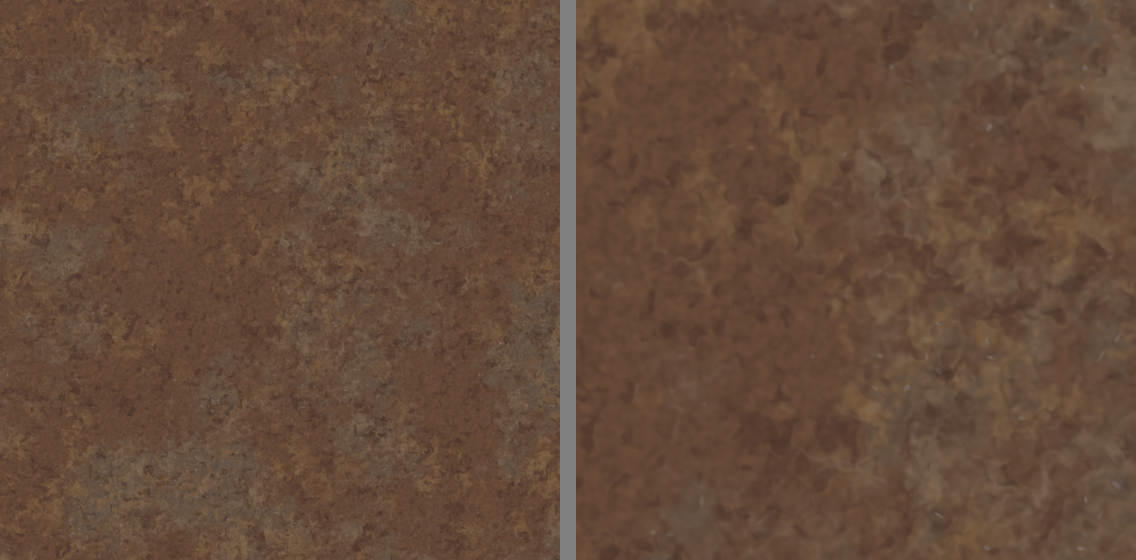
Left, the full canvas; right, a detail of the centre.
Give the GLSL for this texture, as a WebGL 2 fragment shader.

```glsl
#version 300 es
precision highp float;

uniform vec2 u_resolution;
out vec4 fragColor;

// Integer hash: two random values in 0..1 for a lattice cell
vec2 hash2(vec2 cell, uint seed) {
    uvec2 v = uvec2(ivec2(cell)) * 1664525u + uvec2(1013904223u + seed * 7919u, seed * 9973u + 17u);
    v.x += v.y * 1664525u;
    v.y += v.x * 1664525u;
    v ^= v >> 16u;
    v.x += v.y * 1664525u;
    v.y += v.x * 1664525u;
    v ^= v >> 16u;
    return vec2(v & 65535u) / 65535.0;
}

float cornerSlope(vec2 cell, vec2 offset, vec2 corner, uint seed) {
    return dot(hash2(cell + corner, seed) * 2.0 - 1.0, offset - corner);
}

// Gradient noise centred on zero, roughly -1..1
float noise(vec2 p, uint seed) {
    vec2 cell = floor(p);
    vec2 f = p - cell;
    vec2 w = f * f * f * (f * (f * 6.0 - 15.0) + 10.0);
    float low = mix(cornerSlope(cell, f, vec2(0, 0), seed), cornerSlope(cell, f, vec2(1, 0), seed), w.x);
    float high = mix(cornerSlope(cell, f, vec2(0, 1), seed), cornerSlope(cell, f, vec2(1, 1), seed), w.x);
    return 1.5 * mix(low, high, w.y);
}

float fbm(vec2 p, int octaves, float gain, uint seed) {
    float sum = 0.0;
    float amplitude = 1.0;
    for (int i = 0; i < octaves; i++) {
        sum += amplitude * noise(p, seed + uint(i));
        p = mat2(1.6, 1.2, -1.2, 1.6) * p + 3.7;
        amplitude *= gain;
    }
    return sum;
}

// Small soft flecks, one per cell, present with the given density
float flecks(vec2 p, float density, uint seed) {
    vec2 cell = floor(p);
    vec2 centre = 0.35 + 0.3 * hash2(cell, seed);
    vec2 traits = hash2(cell, seed + 1u);
    float radius = mix(0.18, 0.34, traits.y);
    float fleck = 1.0 - smoothstep(radius * 0.3, radius, length(p - cell - centre));
    return fleck * smoothstep(traits.x - 0.05, traits.x + 0.05, density);
}

// Thin wandering strands along the zero lines of noise
float strands(vec2 p, float width, uint seed) {
    return 1.0 - smoothstep(0.0, width, abs(noise(p, seed)));
}

// Directional relief of fine grain
float relief(vec2 p, vec2 light, uint seed) {
    return noise(p + light, seed) - noise(p - light, seed);
}

void main() {
    vec2 uv = gl_FragCoord.xy / u_resolution;

    const vec3 rust = vec3(0.392, 0.278, 0.208);
    const vec3 stone = vec3(0.402, 0.328, 0.265);
    const vec3 ochre = vec3(0.468, 0.352, 0.238);
    const vec3 pale = vec3(0.475, 0.395, 0.315);
    const vec3 umber = vec3(0.315, 0.218, 0.182);
    const vec3 slate = vec3(0.360, 0.325, 0.300);
    const vec3 glint = vec3(0.490, 0.445, 0.425);

    // Ragged coordinates for weathered outlines
    vec2 ragged = uv + 0.012 * vec2(fbm(uv * 26.0, 4, 0.6, 10u), fbm(uv * 26.0, 4, 0.6, 20u));
    vec2 gritty = uv + 0.005 * vec2(noise(uv * 90.0, 90u), noise(uv * 90.0, 91u));
    float detail = fbm(gritty * 45.0, 3, 0.85, 30u);

    // Broad worn areas, more frequent low and to the right
    float drift = 0.3 * (uv.x - uv.y);
    float worn = fbm(ragged * 4.2, 5, 0.65, 40u) + drift;
    float wornMask = smoothstep(-0.25, 0.75, worn + 0.3 * detail);
    vec3 color = mix(rust, stone, 0.85 * wornMask);

    // Ochre crusts and curled strands gathered in clusters
    float cluster = smoothstep(-0.45, 0.4, fbm(uv * 4.5, 3, 0.6, 50u));
    float crust = fbm(ragged * 16.0, 4, 0.75, 60u) + 0.35 * detail;
    float crustMask = cluster * smoothstep(-0.1, 0.75, crust);
    color = mix(color, ochre, 0.8 * crustMask);
    float curl = strands(ragged * 36.0, 0.24, 65u) * smoothstep(-0.2, 0.5, crust);
    color = mix(color, mix(ochre, pale, 0.45), 0.5 * cluster * curl);

    // Pale and slate stains inside the worn areas
    float stain = fbm(ragged * 14.0, 4, 0.75, 70u) + 0.35 * detail;
    color = mix(color, pale, 0.6 * wornMask * smoothstep(0.05, 0.8, stain));
    color = mix(color, slate, 0.55 * wornMask * smoothstep(0.1, 0.8, -stain));

    // Dark corroded blotches
    float blotch = fbm(ragged * 19.0, 4, 0.8, 80u);
    color = mix(color, umber, 0.55 * smoothstep(0.15, 1.0, blotch - 0.25 * detail));

    // Irregular pits and mineral glints
    float pits = smoothstep(0.25, 0.7, noise(gritty * 78.0, 100u) + 0.25 * blotch);
    color = mix(color, umber * 0.94, 0.55 * pits);
    float glintDensity = 0.16 * wornMask * smoothstep(-0.2, 0.6, worn - stain);
    color = mix(color, glint, 0.6 * flecks(gritty * 105.0 + 0.7, glintDensity, 120u));

    // Fine surface grain
    float grain = 0.06 * relief(gritty * 85.0, vec2(-0.2, 0.2), 130u);
    grain += 0.075 * noise(uv * 190.0, 140u) + 0.025 * detail;
    color *= 1.0 + grain;

    fragColor = vec4(color, 1.0);
}
```
